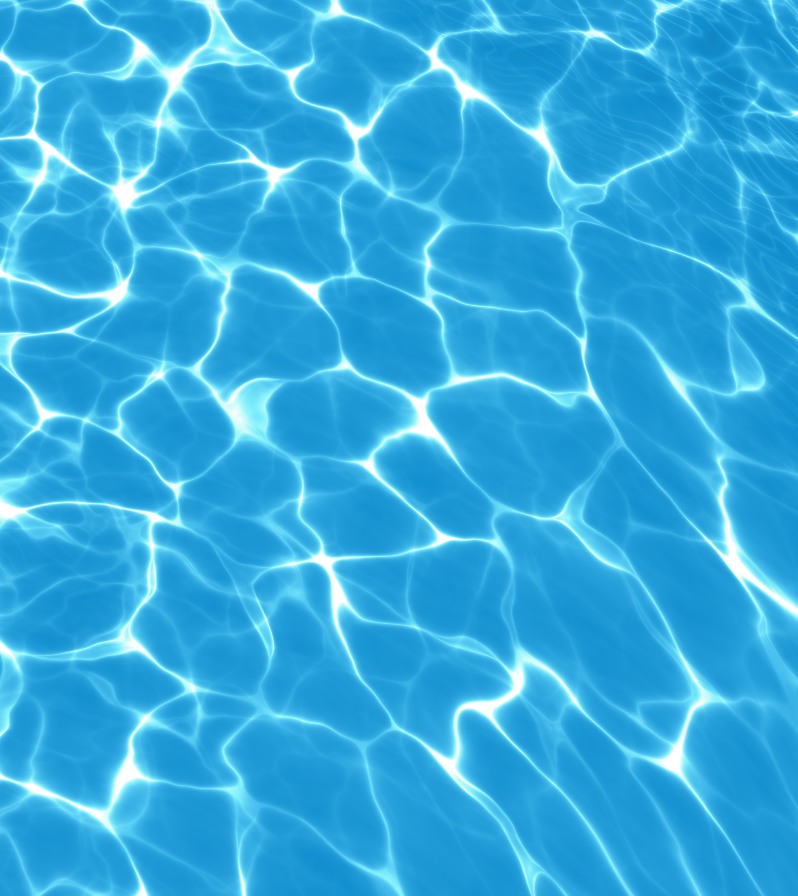
Give the GLSL for this texture, as a Shadertoy shader.

```glsl
// Sunlit pool water: blue ground crossed by bright caustic lines.
// The lines are borders of noise-warped Voronoi cells, opened here and there
// into pale folds; two fainter webs and fine ripples lie over them.

vec2 hash2(vec2 p) {
    vec3 q = fract(p.xyx * vec3(0.1031, 0.1030, 0.0973));
    q += dot(q, q.yzx + 33.33);
    return fract((q.xx + q.yz) * q.zy);
}

float corner(vec2 cell, vec2 offset) {
    return dot(hash2(cell) * 2.0 - 1.0, offset);
}

// Gradient noise, roughly -0.7 to 0.7
float noise(vec2 p) {
    vec2 i = floor(p), f = fract(p);
    vec2 u = f * f * f * (f * (f * 6.0 - 15.0) + 10.0);
    vec2 e = vec2(1.0, 0.0);
    return mix(mix(corner(i, f), corner(i + e.xy, f - e.xy), u.x),
               mix(corner(i + e.yx, f - e.yx), corner(i + e.xx, f - e.xx), u.x), u.y);
}

vec2 noise2(vec2 p) {
    return vec2(noise(p), noise(p + vec2(37.2, 91.7)));
}

vec2 warp(vec2 q) {
    q += 0.55 * noise2(q * 0.7);
    q += 0.24 * noise2(q * 1.8 + 11.0);
    return q + 0.05 * noise2(q * 4.7 + 23.0);
}

// x: rounded distance to the cell border, y: distance to the second border
vec2 cellBorders(vec2 p) {
    vec2 home = floor(p), f = fract(p), nearCell = vec2(0.0), nearest = vec2(8.0);
    for (int j = -1; j <= 1; j++)
    for (int i = -1; i <= 1; i++) {
        vec2 g = vec2(i, j);
        vec2 r = g + 0.08 + 0.84 * hash2(home + g) - f;
        if (dot(r, r) < dot(nearest, nearest)) { nearest = r; nearCell = g; }
    }
    float sum = 0.0, first = 8.0, second = 8.0;
    for (int j = -2; j <= 2; j++)
    for (int i = -2; i <= 2; i++) {
        vec2 g = nearCell + vec2(i, j);
        vec2 r = g + 0.08 + 0.84 * hash2(home + g) - f;
        vec2 gap = r - nearest;
        if (dot(gap, gap) > 0.0001) {
            float d = dot(0.5 * (nearest + r), normalize(gap));
            sum += exp(-24.0 * d);
            second = min(second, max(first, d));
            first = min(first, d);
        }
    }
    return vec2(max(-log(sum) / 24.0, 0.0), second);
}

// Light of one web: thin rims, soft glow, filled folds and hot crossings
float caustics(vec2 q, float thickness) {
    vec2 border = cellBorders(warp(q));
    float fold = 0.11 * smoothstep(0.14, 0.5, noise(q * 1.1 + 31.0));
    float strength = mix(0.4, 1.3, smoothstep(-0.4, 0.35, noise(q * 1.3 + 57.0)));
    float rim = exp(-abs(border.x - fold) / thickness);
    float fill = smoothstep(fold + 0.02, fold - 0.02, border.x) * smoothstep(0.0, 0.04, fold);
    float glow = exp(-border.x / 0.11);
    float crossing = exp(-15.0 * border.y);
    return strength * (3.1 * rim + 1.3 * fill + 1.0 * glow + 1.8 * crossing * strength);
}

vec3 waterColor(float light) {
    vec3 stops[7] = vec3[7](
        vec3(0.07, 0.56, 0.81), vec3(0.14, 0.62, 0.85), vec3(0.24, 0.71, 0.91),
        vec3(0.36, 0.82, 0.96), vec3(0.53, 0.95, 0.99), vec3(0.81, 0.98, 0.98),
        vec3(1.0));
    vec3 col = stops[0];
    for (int i = 0; i < 6; i++)
        col = mix(col, stops[i + 1], clamp(light - float(i), 0.0, 1.0));
    return col * (1.0 + 0.13 * clamp(light, -1.0, 0.0));
}

void mainImage(out vec4 fragColor, in vec2 fragCoord) {
    vec2 p = fragCoord / iResolution.y;

    // Receding surface: cells flatten upward, rows slope down to the right
    vec2 q = vec2(p.x * (0.9 + 0.25 * p.y), p.y + 0.28 * p.y * p.y);
    q.y += 0.55 * p.x * p.x * (1.0 - 0.7 * p.y);

    // Choppier water along the left and in the upper right corner
    float left = smoothstep(0.5, 0.0, p.x + 0.15 * noise(p * 4.0));
    float chop = smoothstep(1.3, 1.75, p.x + p.y + 0.2 * noise(p * 5.0));

    // Ground with soft mottling and faint streaks
    float light = 0.3 + 0.7 * noise(q * 6.0 + 3.0) - 0.5 * chop;
    vec2 streak = q + 0.06 * noise2(q * 9.0);
    light += 0.5 * noise(streak * vec2(16.0, 34.0)) + 0.25 * noise(streak * vec2(60.0, 85.0));

    // Main web, then a soft one and a fine one where the water is choppy
    light += caustics(q * 7.0 + 4.0, 0.023) * (1.0 - 0.35 * chop);
    float veil = smoothstep(-0.25, 0.45, noise(q * 3.5 + 19.0));
    light += caustics(q * 8.5 + 43.0, 0.04) * (0.12 + 0.3 * veil + 0.3 * left);
    light += caustics(q * 13.0 + 71.0, 0.05) * (0.06 + 0.3 * left * veil + 0.2 * chop);

    // Small curling surface ripples
    vec2 curl = q + 0.035 * noise2(q * 14.0 + 5.0);
    float ripple = abs(noise(curl * vec2(22.0, 38.0) + curl.yx * 14.0));
    light += exp(-ripple / 0.05) * (1.5 * chop + 0.5 * left * veil);

    fragColor = vec4(waterColor(light), 1.0);
}
```
